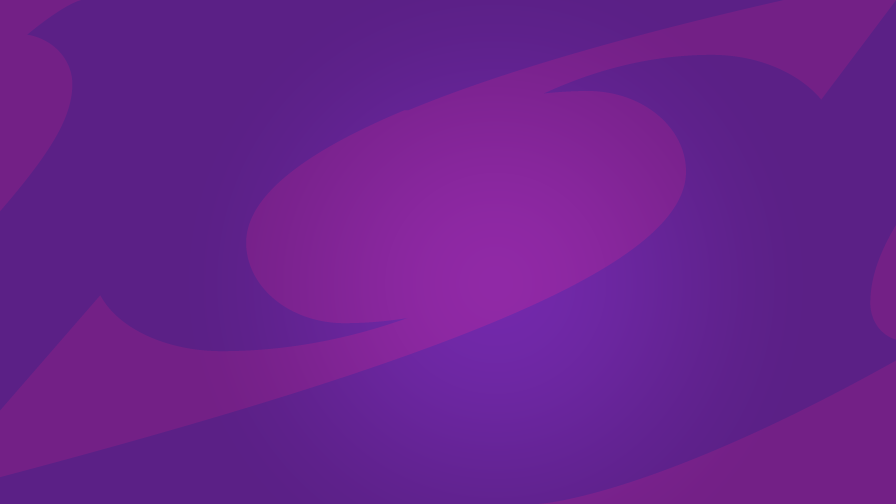
This background is drawn by a Shadertoy shader. Its source:

```glsl
// Swirling magenta lobes and tapering arms over a violet glow.

const float GRID_HEIGHT = 432.0;              // layout units per canvas height, y down
const vec2 TURN = vec2(800.0, 356.0);         // half turn: q -> TURN - q
const vec2 LEFT_END = vec2(211.0, 208.0);     // outermost points of the main lobe
const vec2 RIGHT_END = vec2(588.0, 147.0);
const vec2 UPPER_EDGE = vec2(95.0, 0.0);      // conic coefficients of the long edges
const vec2 LOWER_EDGE = vec2(95.0, 0.037);
const int SAMPLES = 4;

// Squared height of a conic edge at depth d from its end.
float conic(vec2 edge, float d) {
    return edge.x * d + edge.y * d * d;
}

// Lobe with its tip at zero: rounded cap on +y, long conic edge on -y.
bool lobe(vec2 q, vec2 cap, vec2 edge) {
    if (q.x < 0.0) return false;
    if (q.y < 0.0) return q.y * q.y < conic(edge, q.x);
    float u = min(q.x / cap.x - 1.0, 0.0);
    float past = clamp(q.x - cap.x, 0.0, 105.0);
    return q.y < cap.y * sqrt(1.0 - u * u) - 0.0015 * past * past;
}

// Arm below a hooked curve: hook = (lowest y, right bend, left rise).
bool arm(vec2 q, vec3 hook, vec2 cusp, float slope, vec2 edge) {
    float x = q.x - 190.0;
    float right = clamp(x, 0.0, 210.0);
    float left = min(x, 0.0) / 110.0;
    float top = hook.x - hook.y * right * right
              - hook.z * (1.0 - sqrt(max(1.0 - left * left, 0.0)));
    top = max(top, cusp.y - slope * (q.x - cusp.x));
    float drop = q.y - RIGHT_END.y;
    return q.y > top && drop * drop < conic(edge, RIGHT_END.x - q.x);
}

bool insideSwirl(vec2 p) {
    // Central lobe and its two arms
    vec2 cap = vec2(84.0, 69.0);
    bool body = lobe(p - LEFT_END, cap, UPPER_EDGE)
             && lobe(RIGHT_END - p, cap, LOWER_EDGE);
    bool arms = arm(p, vec3(301.0, 0.00112, 71.0), vec2(86.0, 253.0), 1.15, LOWER_EDGE)
             || arm(TURN - p, vec3(309.0, 0.0016, 80.0), vec2(95.0, 272.0), 1.33, UPPER_EDGE);

    // Lobes entering from the sides
    bool sides = lobe(vec2(62.0, 72.0) - p, vec2(47.0, 43.0), vec2(132.0, 0.97))
              || lobe(p - vec2(746.0, 260.0), vec2(29.0, 32.0), vec2(185.0, 0.9));

    // Curved corners, top left and bottom right
    float topCorner = 30.0 * pow(clamp((70.0 - p.x) / 47.0, 0.0, 1.0), 1.3);
    float lowCorner = 123.0 * pow(max((p.x - 460.0) / 308.0, 0.0), 1.4);
    bool corners = p.y < topCorner || p.y > GRID_HEIGHT - lowCorner;

    return body || arms || sides || corners;
}

// Share of one pixel covered by the swirl.
float coverage(vec2 p, float pixel) {
    float hits = 0.0;
    for (int j = 0; j < SAMPLES; j++)
        for (int i = 0; i < SAMPLES; i++) {
            vec2 offset = (vec2(i, j) + 0.5) / float(SAMPLES) - 0.5;
            hits += insideSwirl(p + offset * pixel) ? 1.0 : 0.0;
        }
    return hits / float(SAMPLES * SAMPLES);
}

void mainImage(out vec4 fragColor, in vec2 fragCoord) {
    float pixel = GRID_HEIGHT / iResolution.y;
    vec2 p = vec2(fragCoord.x, iResolution.y - fragCoord.y) * pixel;

    // Soft round glow shared by both colours
    float glow = 1.0 - smoothstep(0.0, 285.0, distance(p, vec2(425.0, 243.0)));
    vec3 violet = mix(vec3(0.355, 0.125, 0.525), vec3(0.45, 0.16, 0.67), glow);
    vec3 magenta = mix(vec3(0.45, 0.125, 0.525), vec3(0.565, 0.16, 0.65), glow);

    fragColor = vec4(mix(violet, magenta, coverage(p, pixel)), 1.0);
}
```
